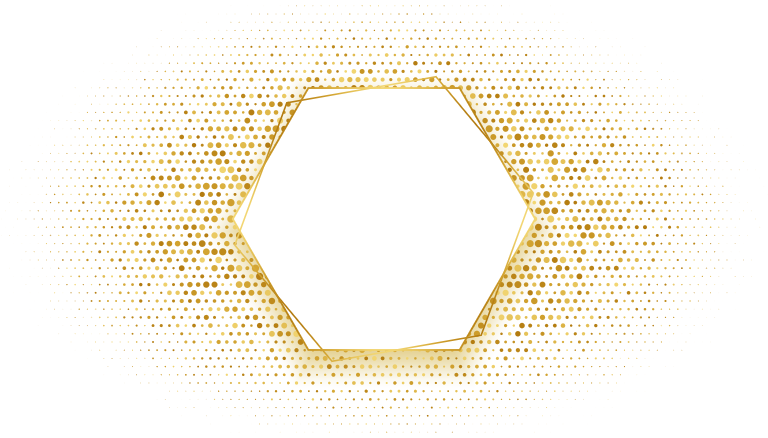
This background is drawn by a Shadertoy shader. Its source:

```glsl
float hash(vec2 p) {
    return fract(sin(dot(p, vec2(127.1, 311.7))) * 43758.5453);
}

// Hexagon with two vertices on the horizontal axis; mitred distance
float hexagon(vec2 p, float apothem) {
    p = abs(p);
    return max(p.y, dot(p, vec2(0.866, 0.5))) - apothem;
}

vec2 rotate(vec2 p, float angle) {
    float c = cos(angle), s = sin(angle);
    return mat2(c, s, -s, c) * p;
}

float coverage(float dist, float pixel) {
    return clamp(0.5 - dist / pixel, 0.0, 1.0);
}

vec3 goldShade(float t) {
    vec3 dark = vec3(0.70, 0.48, 0.06);
    vec3 middle = vec3(0.83, 0.65, 0.20);
    vec3 light = vec3(0.95, 0.84, 0.45);
    return mix(mix(dark, middle, min(2.0 * t, 1.0)), light, max(2.0 * t - 1.0, 0.0));
}

// Staggered halftone dots, shrinking toward an outer ellipse
vec4 halftone(vec2 p, float pixel) {
    float pitch = 0.01872;
    vec2 grid = p / pitch + vec2(0.17, 0.5);
    float row = floor(grid.y);
    float stagger = 0.5 * mod(row, 2.0);
    grid.x += stagger;
    vec2 cell = floor(grid);
    vec2 center = (cell + 0.5 - vec2(0.17 + stagger, 0.5)) * pitch;

    float reach = length(center / vec2(0.84, 0.515));
    float falloff = smoothstep(1.02, 0.42, reach);
    float size = mix(0.28, 1.0, hash(cell));
    float radius = 0.0009 + 0.0074 * falloff * size;
    float fade = smoothstep(1.02, 0.85, reach + 0.12 * (hash(cell + 37.0) - 0.5));
    float mask = coverage(length(p - center) - radius, pixel);
    return vec4(goldShade(hash(cell + 11.0)), mask * fade);
}

void mainImage(out vec4 fragColor, in vec2 fragCoord) {
    float pixel = 1.0 / iResolution.y;
    vec2 p = (fragCoord - 0.5 * iResolution.xy) * pixel;
    vec3 color = vec3(1.0);

    // Soft golden shadow, dropped below the frame
    float shadow = smoothstep(0.065, -0.045, hexagon(p + vec2(0.0, 0.028), 0.299));
    color = mix(color, vec3(0.84, 0.73, 0.35), 0.68 * shadow);

    // Dots behind the white panel
    vec4 dots = halftone(p, pixel);
    color = mix(color, dots.rgb, dots.a);
    float panel = hexagon(p, 0.299);
    color = mix(color, vec3(1.0), coverage(panel, pixel));

    // Metallic outlines with four highlights around the center
    float sheen = 0.5 + 0.5 * cos(4.0 * atan(p.y, p.x));
    float tilted = hexagon(rotate(p, -0.173), 0.2995);
    color = mix(color, goldShade(sheen), coverage(abs(tilted) - 0.0018, pixel));
    color = mix(color, goldShade(0.1 + 0.9 * sheen), coverage(abs(panel) - 0.0021, pixel));

    fragColor = vec4(color, 1.0);
}
```
